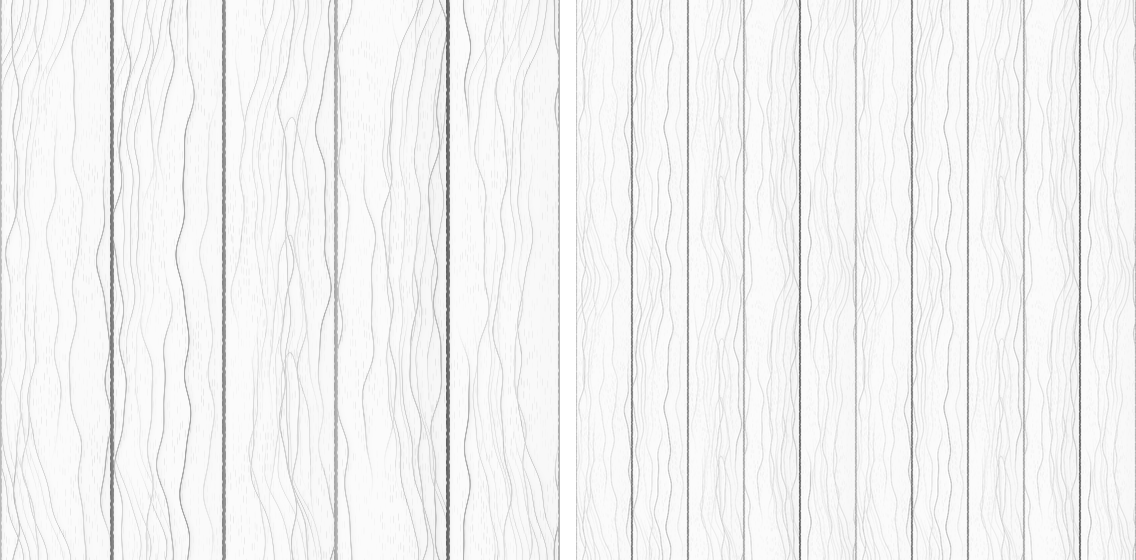
Left, the tile; right, the same tile 2 across and 2 down.
Write a three.js fragment shader that draws this texture.

```glsl
// Five white painted planks with embossed wood grain, split by rough grey gaps.
// Grain lines are layered sines in y, pores are wrapped cells, arches are parabolas;
// all frequencies are whole numbers, so the square tiles on both axes.
varying vec2 vUv;

const float TAU = 6.283185;
const float PLANKS = 5.0;
const float PAINT = 0.985;
const float GROOVE = 0.42;
const int VEINS = 5;
const int STRANDS = 8;
const int ARCHES = 3;

float hash(vec2 p) {
  vec3 q = fract((p.xyx + 7.3) * 0.1031);
  q += dot(q, q.yzx + 33.33);
  return fract((q.x + q.y) * q.z);
}

float wave(float y, float cycles, float phase) {
  return sin(TAU * (cycles * y + phase));
}

// Sideways drift of a grain line, in plank widths
float wander(float y, float seed) {
  return 0.040 * wave(y, 2.0, seed) + 0.026 * wave(y, 5.0, seed * 5.0)
       + 0.012 * wave(y, 9.0, seed * 11.0);
}

// Bulge that pushes the grain to the right near the plank ends
float sway(float y) {
  return 0.22 * exp(3.0 * (cos(TAU * y) - 1.0));
}

// Embossed line: a crisp core with a soft shade on its right side
float emboss(float d, float width) {
  float core = 1.0 - smoothstep(0.3 * width, width, abs(d));
  float shade = smoothstep(-width, width, d) * exp(-max(d, 0.0) / 0.004);
  return 0.75 * core + 0.22 * shade;
}

// Line presence along y; a higher bias gives a longer line
float span(float y, float seed, float bias) {
  return smoothstep(-0.5, 0.6, wave(y, 1.0, seed) + bias);
}

// Bold, wavy lines spread over the plank
float veins(vec2 p, float plank) {
  float ink = 0.0;
  for (int i = 0; i < VEINS; i++) {
    vec2 id = vec2(plank, float(i));
    float seed = hash(id + 11.0);
    float x = (float(i) + 0.2 + 0.6 * hash(id + 23.0)) / float(VEINS);
    x += wander(p.y, seed) + 0.25 * sway(p.y);
    float strength = mix(0.2, 0.75, pow(hash(id + 37.0), 1.5));
    strength *= span(p.y, seed * 3.0, 1.5 * hash(id + 41.0) - 0.2);
    ink = max(ink, strength * emboss((p.x - x) / PLANKS, 0.0018));
  }
  return ink;
}

// Thin, nearly parallel lines gathered in one part of the plank
float strands(vec2 p, float plank) {
  float middle = 0.35 + 0.30 * cos(TAU * (plank - 3.0) / PLANKS);
  float flow = sway(p.y) + 0.7 * wander(p.y, hash(vec2(plank, 53.0)));
  float ink = 0.0;
  for (int i = 0; i < STRANDS; i++) {
    vec2 id = vec2(plank, float(i));
    float seed = hash(id + 61.0);
    float spread = 0.065 * (float(i) - 3.5 + 0.6 * seed);
    float x = middle + flow + spread * (1.0 + 0.2 * wave(p.y, 1.0, 0.4));
    x += 0.15 * wander(p.y, seed);
    float strength = mix(0.1, 0.34, hash(id + 71.0)) * span(p.y, seed, 0.4);
    ink = max(ink, strength * emboss((p.x - x) / PLANKS, 0.0015));
  }
  return ink;
}

// Pointed grain loops that open downward below each tip
float arches(vec2 uv, vec2 tip, float spacing, float width) {
  float ink = 0.0;
  for (int i = 0; i < ARCHES; i++) {
    float s = fract(tip.y - spacing * float(i) - uv.y + 0.1) - 0.1;
    float dx = uv.x - tip.x + 0.1 * wander(uv.y, 0.3);
    float k = 1.0 / (width * width);
    float d = (dx * dx * k - s) / length(vec2(2.0 * dx * k, 1.0));
    ink = max(ink, emboss(d, 0.0016) * (1.0 - smoothstep(0.1, 0.4, s)));
  }
  return 0.24 * ink;
}

// Short upright pores, one per cell, with columns shifted at random
float pores(vec2 uv, vec2 cells) {
  vec2 q = uv * cells;
  float column = mod(floor(q.x), cells.x);
  q.y += hash(vec2(column, 83.0));
  vec2 id = vec2(column, mod(floor(q.y), cells.y));
  float x = 0.3 + 0.4 * hash(id + 97.0);
  vec2 d = abs(fract(q) - vec2(x, 0.5));
  float dash = (1.0 - smoothstep(0.08, 0.3, d.x)) * (1.0 - smoothstep(0.2, 0.48, d.y));
  return dash * smoothstep(0.35, 1.0, hash(id + 103.0));
}

// Gap between planks: rough sides, a faint fringe and its own depth of grey
float gap(vec2 uv) {
  float nearest = floor(uv.x * PLANKS + 0.5);
  float index = mod(nearest, PLANKS);
  float d = uv.x - nearest / PLANKS;
  float phase = index * 0.37 + step(0.0, d) * 0.21;
  float rough = wave(uv.y, 23.0, phase) + wave(uv.y, 61.0, phase * 3.0) + wave(uv.y, 97.0, phase * 7.0);
  float edge = 0.0031 + 0.00025 * rough;
  float body = 1.0 - smoothstep(edge - 0.0008, edge + 0.0008, abs(d));
  float fringe = exp(-abs(d) / 0.003);
  float tone = 0.57 + 0.16 * cos(TAU * (0.4 * index - 0.07)) + 0.05 * d / edge;
  return max(body * (PAINT - tone), 0.12 * fringe);
}

void main() {
  vec2 uv = fract(vUv);
  float plank = floor(uv.x * PLANKS);
  vec2 p = vec2(fract(uv.x * PLANKS), uv.y);

  // Grain, with the loops in the middle plank only
  float ink = max(veins(p, plank), strands(p, plank));
  float middlePlank = 1.0 - step(0.5, abs(plank - 2.0));
  ink = max(ink, middlePlank * arches(uv, vec2(0.52, 0.79), 0.21, 0.073));

  // Pores in soft patches, and a slight tint toward one side
  float patches = 0.5 + 0.5 * wave(uv.x, 7.0, 0.3 * wave(uv.y, 2.0, 0.1));
  float pore = pores(uv, vec2(210.0, 54.0)) * mix(0.02, 0.07, patches);
  float tint = 0.025 * smoothstep(0.5, 1.0, p.x) * hash(vec2(plank, 113.0));

  float grain = mix(PAINT, GROOVE, ink) - pore - tint;
  gl_FragColor = vec4(vec3(min(grain, PAINT - gap(uv))), 1.0);
}
```
